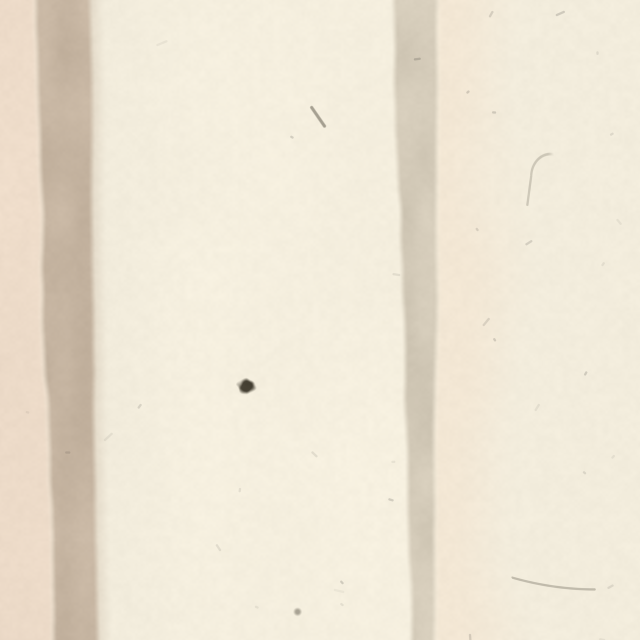
Write a Shadertoy shader that draws this texture.

```glsl
// Aged cream paper with two soft, uneven vertical bands of diluted grey-brown wash.
// Band edges are sloped lines bent by value noise; paper tints follow the bands,
// and specks, fibres and fine grain supply the wear.
#define CREAM vec3(0.962, 0.938, 0.874)
#define BLUSH vec3(0.932, 0.862, 0.790)
#define PEACH vec3(0.952, 0.905, 0.832)
#define BROWN_WASH vec3(0.775, 0.708, 0.632)
#define GREY_WASH vec3(0.828, 0.792, 0.722)
#define INK vec3(0.21, 0.19, 0.14)
#define EDGE_SOFTNESS 0.006
#define EDGE_WOBBLE 0.012
#define GRAIN 0.022
#define SPECKS 36

float hash(vec2 p) {
    return fract(sin(dot(p, vec2(127.1, 311.7))) * 43758.5453);
}

float noise(vec2 p) {
    vec2 i = floor(p), f = fract(p);
    f = f * f * (3.0 - 2.0 * f);
    return mix(mix(hash(i), hash(i + vec2(1, 0)), f.x),
               mix(hash(i + vec2(0, 1)), hash(i + vec2(1, 1)), f.x), f.y);
}

float segment(vec2 p, vec2 a, vec2 b) {
    vec2 d = b - a;
    return length(p - a - d * clamp(dot(p - a, d) / dot(d, d), 0.0, 1.0));
}

// Coverage of a soft stroke at distance d
float stroke(float d, float width) {
    return 1.0 - smoothstep(width * 0.4, width * 1.6, d);
}

// Horizontal bend of a band edge at height y
float wobble(float y, float seed) {
    return EDGE_WOBBLE * (0.7 * noise(vec2(y * 6.0, seed))
                        + 0.3 * noise(vec2(y * 24.0, seed + 9.0)) - 0.5);
}

// Left and right edge of a band, from its foot to its head
vec2 bandEdges(float y, vec2 foot, vec2 head, float seed) {
    return mix(foot, head, y) + vec2(wobble(y, seed), 0.4 * wobble(y, seed + 4.0));
}

float bandCover(float x, vec2 edges) {
    return smoothstep(-EDGE_SOFTNESS, EDGE_SOFTNESS, x - edges.x)
         * smoothstep(-EDGE_SOFTNESS, EDGE_SOFTNESS, edges.y - x);
}

void mainImage(out vec4 fragColor, in vec2 fragCoord) {
    vec2 p = fragCoord / iResolution.xy;
    vec2 brown = bandEdges(p.y, vec2(0.086, 0.152), vec2(0.053, 0.141), 1.0);
    vec2 grey = bandEdges(p.y, vec2(0.645, 0.678), vec2(0.613, 0.684), 17.0);

    // Paper tints: blush at the left, peach fading away beside the grey band
    float mottle = noise(p * 7.0) - 0.5;
    float pastGrey = p.x - grey.y;
    vec3 color = CREAM + 0.012 * mottle;
    color = mix(color, CREAM * 0.985, smoothstep(0.2, 0.0, p.x - brown.y));
    color = mix(color, CREAM * 0.988, smoothstep(0.0, 0.02, pastGrey));
    color = mix(color, PEACH, smoothstep(-0.01, 0.01, pastGrey)
              * (1.0 - smoothstep(0.02, 0.15, pastGrey + 0.05 * mottle)));
    color = mix(color, BLUSH + 0.02 * mottle, 1.0 - smoothstep(-0.01, 0.01, p.x - brown.x));

    // Feathered bleed to the right of the brown band
    float bleed = p.x - brown.y;
    color = mix(color, BROWN_WASH, 0.28 * smoothstep(-0.01, 0.0, bleed)
              * (1.0 - smoothstep(0.0, 0.025, bleed)));

    // Wash bands with slightly uneven pigment
    float pigment = 0.05 * (noise(p * vec2(30.0, 12.0)) - 0.5);
    color = mix(color, BROWN_WASH + pigment, bandCover(p.x, brown));
    color = mix(color, GREY_WASH + pigment, bandCover(p.x, grey));

    // Scattered faint specks, some drawn out into short fibres
    for (int i = 0; i < SPECKS; i++) {
        float k = float(i);
        vec2 at = vec2(hash(vec2(k, 1.3)), hash(vec2(k, 5.7)));
        float angle = 6.2832 * hash(vec2(k, 8.1));
        float reach = 0.002 + 0.014 * pow(hash(vec2(k, 2.9)), 3.0);
        float d = segment(p, at, at + reach * vec2(cos(angle), sin(angle)));
        color = mix(color, color * 0.72, stroke(d, 0.0018) * (0.15 + 0.4 * hash(vec2(k, 6.6))));
    }

    // Longer fibres: a dash, a hook and a shallow arc
    float dash = segment(p, vec2(0.487, 0.832), vec2(0.507, 0.803));
    float hook = abs(length((p - vec2(0.860, 0.724)) * vec2(1.0, 0.85)) - 0.030);
    float hookPart = smoothstep(0.0, 0.01, p.y - 0.718)
                   * (1.0 - smoothstep(0.855, 0.867, p.x));
    float stem = segment(p, vec2(0.830, 0.725), vec2(0.824, 0.680));
    float arcY = 0.079 + 1.1 * (p.x - 0.93) * (p.x - 0.93);
    float arc = length(vec2(max(abs(p.x - 0.865) - 0.064, 0.0), p.y - arcY));
    color = mix(color, INK, 0.42 * stroke(dash, 0.0024));
    color = mix(color, INK, 0.20 * max(stroke(hook, 0.0018) * hookPart, stroke(stem, 0.0018)));
    color = mix(color, INK, 0.26 * stroke(arc, 0.0018));

    // Dark irregular ink dot and a small grey one below it
    vec2 q = p - vec2(0.386, 0.397);
    float blot = length(q * vec2(0.85, 1.05)) + 0.005 * (noise(p * 130.0) - 0.5);
    color = mix(color, INK, 0.92 * (1.0 - smoothstep(0.006, 0.014, blot)));
    color = mix(color, INK, 0.40 * stroke(length(p - vec2(0.465, 0.044)), 0.005));

    // Fine paper grain
    float grain = 0.6 * noise(p * 95.0) + 0.4 * noise(p * 230.0) - 0.5;
    fragColor = vec4(color + GRAIN * grain, 1.0);
}
```
